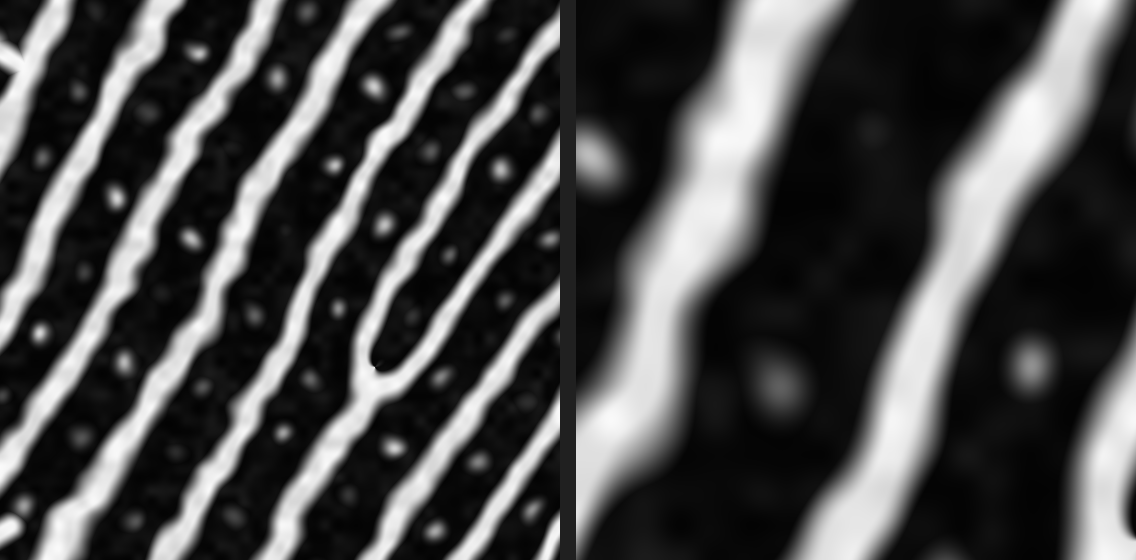
Left: the whole. Right: its middle third, enlarged.
Reproduce this pattern procedurally as a WebGL 1 fragment shader.

```glsl
precision highp float;
// Soft white ridges on black, sweeping diagonally with one fork and pore dots.
// Ridges are whole numbers of a smooth phase field; an angle term around one
// point adds the extra ridge that makes the fork. Noise gives uneven edges.
uniform vec2 u_resolution;

float hash(vec2 p) {
  return fract(sin(dot(p, vec2(127.1, 311.7))) * 43758.5453);
}

float noise(vec2 p) {
  vec2 i = floor(p), f = fract(p);
  f = f * f * (3.0 - 2.0 * f);
  return mix(mix(hash(i), hash(i + vec2(1.0, 0.0)), f.x),
             mix(hash(i + vec2(0.0, 1.0)), hash(i + vec2(1.0, 1.0)), f.x), f.y);
}

float segmentDistance(vec2 p, vec2 a, vec2 b) {
  vec2 d = b - a;
  return length(p - a - d * clamp(dot(p - a, d) / dot(d, d), 0.0, 1.0));
}

// Ridge count across the flow, rising toward the lower right
float ridgePhase(vec2 p) {
  float x = p.x, y = 1.0 - p.y, left = 1.0 - x;
  float phase = -0.36 + 5.22 * x + y * (1.94 + 2.1 * x);
  phase += y * y * left * (1.82 - 1.8 * x);
  phase -= 0.35 * pow(max(y, 0.001), 8.0) * left * left;

  // Slight bulge in the flow
  vec2 bulge = vec2(x, y) - vec2(0.27, 0.34);
  phase += 0.13 * exp(-25.0 * dot(bulge, bulge));

  // Fork: one full turn around this point adds one ridge
  vec2 fork = p - vec2(0.67, 0.345);
  float across = dot(fork, vec2(0.8, -0.6));
  float along = dot(fork, vec2(0.6, 0.8));
  return phase + atan(across, along) / 6.2832;
}

// Pores sit mid-valley, unevenly spaced and unevenly bright
float pores(vec2 p, float phase) {
  float valley = floor(phase);
  float s = dot(p, vec2(0.5, 0.866)) * 7.0 + hash(vec2(valley, 3.0));
  vec2 id = vec2(valley, floor(s));
  float offset = 0.5 + 0.36 * (hash(id + 7.3) - 0.5);
  float shift = 0.14 * (hash(id + 2.9) - 0.5);
  vec2 d = vec2((fract(phase) - 0.5 - shift) / 6.3, (fract(s) - offset) / 7.0);
  float size = mix(0.015, 0.021, hash(id + 5.1));
  float strength = mix(0.12, 0.92, hash(id + 11.7));
  return strength * exp(-dot(d, d) / (size * size));
}

void main() {
  vec2 p = gl_FragCoord.xy / u_resolution;

  // Wavering ridges
  float phase = ridgePhase(p);
  phase += 0.16 * (noise(p * 10.0 + 4.0) - 0.5);
  phase += 0.09 * (noise(p * 25.0 + 19.0) - 0.5);

  // Soft ridge profile, a little wider on the left
  float offCentre = abs(fract(phase + 0.5) - 0.5);
  float halfWidth = mix(0.155, 0.13, p.x) + 0.05 * (noise(p * 20.0 + 41.0) - 0.5);
  float ridge = 1.0 - smoothstep(halfWidth - 0.1, halfWidth + 0.1, offCentre);

  // Short stubs at the left corners
  float stub = min(segmentDistance(p, vec2(-0.02, 0.92), vec2(0.05, 0.875)),
                   segmentDistance(p, vec2(-0.03, 0.03), vec2(0.02, 0.06)));
  ridge = max(ridge, 1.0 - smoothstep(0.006, 0.032, stub));

  // Mottled tone on ridges and in valleys
  float grain = noise(p * 48.0 + 8.0);
  float light = ridge * (0.84 + 0.14 * grain);
  float dark = 0.012 + 0.11 * grain * noise(p * 33.0 + 60.0);
  float tone = max(light, pores(p, phase) * (0.85 + 0.15 * grain));
  gl_FragColor = vec4(vec3(max(tone, dark)), 1.0);
}
```
